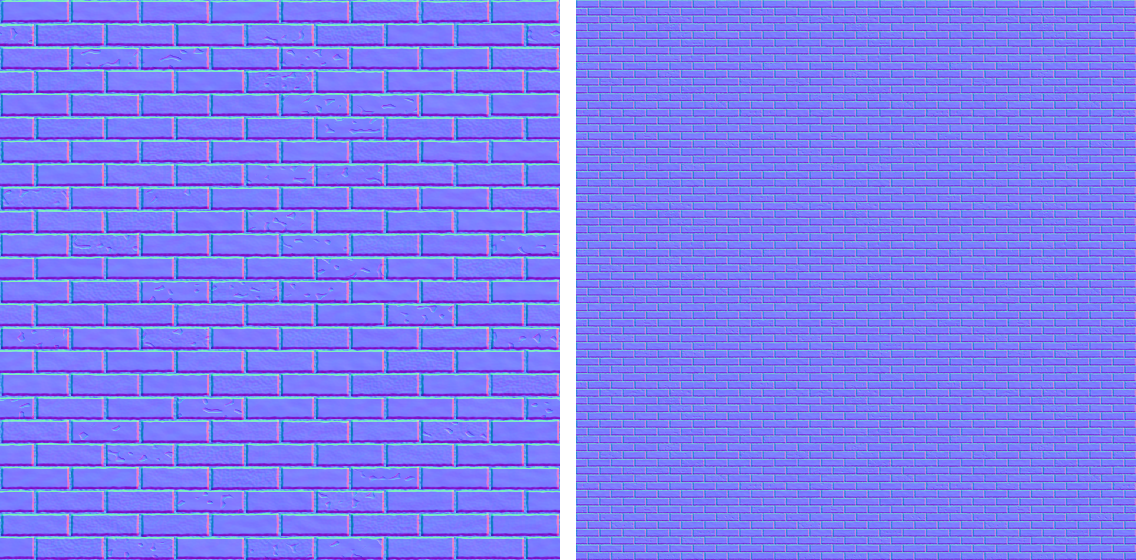
Left: one tile. Right: repeated 3 by 3.
This texture map is drawn by a three.js fragment shader. Its source:

```glsl
// Tangent-space normal map of a running-bond brick wall, 8 bricks by 24 courses.
// Bevel slopes on the four sides of each brick are added to the slope of a wrapped
// gradient-noise relief, then the sum is encoded as a normal. Lengths are canvas fractions.
varying vec2 vUv;

const vec2 BRICKS = vec2(8.0, 24.0);
const vec2 HALF_JOINT = vec2(0.0016, 0.0008);   // least gap from cell border to brick
const vec2 JITTER = vec2(0.0012, 0.0011);       // extra gap, random per side
const float SKEW = 0.014;                       // largest slant of a brick
const float WOBBLE = 0.0011;                    // waviness of the brick outline
const float SOFT = 0.0009;                      // edge smoothing
const float TOP_WIDTH = 0.0019;
const float BOTTOM_WIDTH = 0.0035;
const float SIDE_WIDTH = 0.0030;
const float TOP_SLOPE = 2.6;
const float BOTTOM_SLOPE = 1.7;
const float SIDE_SLOPE = 1.9;
const vec2 FACE_SLOPE = vec2(-0.015, -0.02);
const vec2 MORTAR_SLOPE = vec2(-0.18, 0.20);
const float PITTED_SHARE = 0.2;
const float RELIEF_STEP = 0.0008;

vec2 hash2(vec2 c) {
  vec3 q = fract(c.xyx * vec3(0.1031, 0.1030, 0.0973));
  q += dot(q, q.yzx + 33.33);
  return fract((q.xx + q.yz) * q.zy);
}

float cornerDot(vec2 cell, vec2 offset, vec2 f, vec2 period) {
  float angle = 6.2832 * hash2(mod(cell + offset, period) + 7.0).x;
  return dot(vec2(cos(angle), sin(angle)), f - offset);
}

// Gradient noise, about -0.7 to 0.7, with a whole number of cells over the canvas
float gradientNoise(vec2 uv, vec2 period) {
  vec2 p = uv * period;
  vec2 cell = floor(p);
  vec2 f = p - cell;
  vec2 w = f * f * f * (f * (f * 6.0 - 15.0) + 10.0);
  float low = mix(cornerDot(cell, vec2(0.0), f, period),
                  cornerDot(cell, vec2(1.0, 0.0), f, period), w.x);
  float high = mix(cornerDot(cell, vec2(0.0, 1.0), f, period),
                   cornerDot(cell, vec2(1.0), f, period), w.x);
  return mix(low, high, w.y);
}

// Height of the surface: broad swell, fine grain and sparse pits
float relief(vec2 uv, float grain, float pits) {
  float swell = 0.0008 * gradientNoise(uv, vec2(36.0, 60.0));
  float fine = 0.0004 * gradientNoise(uv, vec2(170.0, 210.0));
  float pit = smoothstep(0.20, 0.48, gradientNoise(uv, vec2(64.0, 92.0)));
  return swell + grain * fine - pits * 0.0012 * pit;
}

vec2 reliefSlope(vec2 uv, float grain, float pits) {
  float here = relief(uv, grain, pits);
  float right = relief(uv + vec2(RELIEF_STEP, 0.0), grain, pits);
  float above = relief(uv + vec2(0.0, RELIEF_STEP), grain, pits);
  return (vec2(here) - vec2(right, above)) / RELIEF_STEP;
}

// Strength of a bevel that begins at the outline and fades inward
float bevel(float d, float width) {
  return smoothstep(-SOFT, SOFT, d) * (1.0 - smoothstep(0.4 * width, 1.6 * width, d));
}

void main() {
  // Brick cell, with every other course moved by half a brick
  float course = floor(vUv.y * BRICKS.y);
  vec2 grid = vUv * BRICKS + vec2(0.5 - 0.5 * mod(course, 2.0), 0.0);
  vec2 id = mod(floor(grid), BRICKS);
  vec2 size = 1.0 / BRICKS;
  vec2 local = (fract(grid) - 0.5) * size;

  // Random traits of this brick
  vec2 gapLow = hash2(id + 11.0);
  vec2 gapHigh = hash2(id + 47.0);
  vec2 lean = hash2(id + 83.0) - 0.5;
  vec2 wear = hash2(id + 131.0);
  vec2 sides = mix(vec2(0.55), vec2(1.15), hash2(id + 173.0));

  // Distances inward from the left and bottom, and from the right and top
  vec2 wave = vec2(gradientNoise(vUv, vec2(60.0, 120.0)),
                   gradientNoise(vUv + 0.37, vec2(90.0, 72.0)));
  vec2 q = local + WOBBLE * wave;
  q.y += SKEW * lean.x * local.x;
  vec2 low = 0.5 * size + q - HALF_JOINT - JITTER * gapLow;
  vec2 high = 0.5 * size - q - HALF_JOINT - JITTER * gapHigh;
  vec2 inside = smoothstep(-SOFT, SOFT, min(low, high));
  float brick = inside.x * inside.y;

  // Bevels, chipped along their length
  float chip = 1.0 + 0.7 * gradientNoise(vUv, vec2(150.0, 190.0));
  vec2 edge;
  edge.x = sides.x * bevel(high.x, SIDE_WIDTH) - sides.y * bevel(low.x, SIDE_WIDTH);
  edge.y = TOP_SLOPE * bevel(high.y, TOP_WIDTH) - BOTTOM_SLOPE * bevel(low.y, BOTTOM_WIDTH);
  edge *= vec2(SIDE_SLOPE, 1.0) * inside.yx * chip;

  // Brick face and mortar, the mortar being rougher
  float pits = step(1.0 - PITTED_SHARE, wear.x) * brick;
  float grain = mix(2.5, 0.15 + 0.9 * wear.y * wear.y, brick);
  vec2 base = mix(MORTAR_SLOPE, FACE_SLOPE + 0.05 * lean, brick);
  vec2 slope = base + edge + reliefSlope(vUv, grain, pits);

  gl_FragColor = vec4(0.5 + 0.5 * normalize(vec3(slope, 1.0)), 1.0);
}
```
